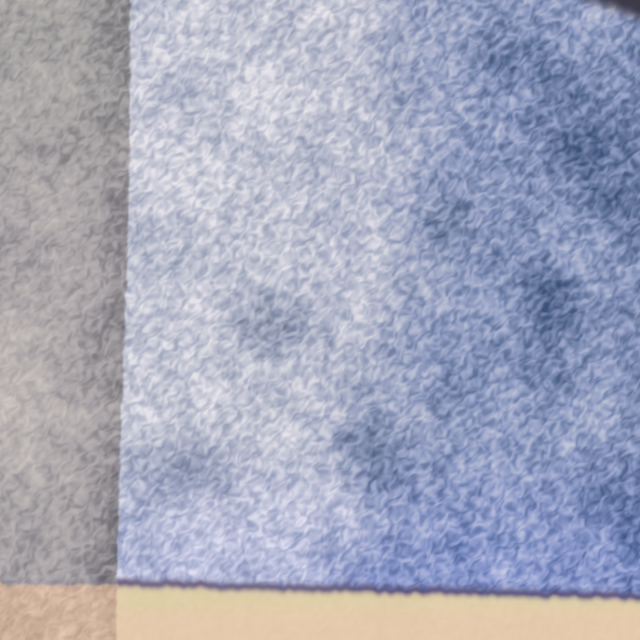
This texture is drawn by a WebGL 2 fragment shader. Its source:

```glsl
#version 300 es
precision highp float;
// Mottled plush carpet, grey strip on the left, blue nap on the right, pale floor below.

#define CLOUD_FREQ 8.0
#define CLOUD_AMOUNT 0.25
#define CLUMP_FREQ 30.0
#define CLUMP_AMOUNT 0.19
#define TUFT_FREQ 68.0
#define TUFT_AMOUNT 0.17
#define FIBRE_FREQ 120.0
#define FIBRE_AMOUNT 0.13
#define CRISPNESS 3.2
#define CURL 0.006
#define SEAM_SOFTNESS 0.003
#define EDGE_SOFTNESS 0.003

uniform vec2 u_resolution;
out vec4 fragColor;

// Soft patches of nap: centre x, centre y, radius, change of tone.
const vec4 PATCHES[12] = vec4[12](
    vec4(0.43, 0.49, 0.075, -0.36), vec4(0.57, 0.29, 0.070, -0.30),
    vec4(0.92, 0.78, 0.070, -0.34), vec4(0.99, 0.69, 0.060, -0.26),
    vec4(0.69, 0.64, 0.065, -0.22), vec4(0.87, 0.53, 0.050, -0.25),
    vec4(0.77, 0.91, 0.060, -0.22), vec4(0.28, 0.27, 0.065, -0.36),
    vec4(1.00, 0.20, 0.060, -0.24), vec4(0.70, 0.36, 0.070, -0.12),
    vec4(0.80, 0.22, 0.090, 0.16), vec4(0.51, 0.55, 0.075, 0.10));

vec2 hashGradient(vec2 cell) {
    vec3 p = fract(cell.xyx * vec3(0.1031, 0.1030, 0.0973));
    p += dot(p, p.yzx + 33.33);
    float angle = 6.2832 * fract((p.x + p.y) * p.z);
    return vec2(cos(angle), sin(angle));
}

float gradientNoise(vec2 p) {
    vec2 i = floor(p), f = p - i;
    vec2 w = f * f * f * (f * (f * 6.0 - 15.0) + 10.0);
    float a = dot(hashGradient(i), f);
    float b = dot(hashGradient(i + vec2(1, 0)), f - vec2(1, 0));
    float c = dot(hashGradient(i + vec2(0, 1)), f - vec2(0, 1));
    float d = dot(hashGradient(i + vec2(1, 1)), f - vec2(1, 1));
    return mix(mix(a, b, w.x), mix(c, d, w.x), w.y);
}

float fbm(vec2 p) {
    float sum = 0.0, gain = 1.0;
    for (int i = 0; i < 4; i++) {
        sum += gain * gradientNoise(p);
        p = mat2(0.8, 0.6, -0.6, 0.8) * p * 2.03 + 17.3;
        gain *= 0.55;
    }
    return sum;
}

// Crisp short strokes: two leanings, blended by a slow mask.
float strokes(vec2 p, float freq) {
    vec2 falling = mat2(0.64, 0.77, -0.77, 0.64) * p * freq;
    vec2 rising = mat2(0.50, -0.87, 0.87, 0.50) * p * freq;
    float mask = smoothstep(-0.05, 0.30, gradientNoise(p * 16.0 + 9.0));
    float n = mix(gradientNoise(falling * vec2(1.2, 0.75)),
                  gradientNoise(rising * vec2(0.75, 1.2) + 31.0), mask);
    return tanh(CRISPNESS * n);
}

float carpetTexture(vec2 p) {
    vec2 curled = p + CURL * vec2(gradientNoise(p * 55.0), gradientNoise(p * 55.0 + 41.0));
    return CLOUD_AMOUNT * fbm(p * CLOUD_FREQ + 3.7)
         + CLUMP_AMOUNT * gradientNoise(curled * CLUMP_FREQ)
         + TUFT_AMOUNT * strokes(curled, TUFT_FREQ)
         + FIBRE_AMOUNT * strokes(curled + 2.0, FIBRE_FREQ);
}

vec3 ramp(vec3 dark, vec3 middle, vec3 light, float t) {
    return t < 0.5 ? mix(dark, middle, max(t, -0.1) * 2.0)
                   : mix(middle, light, min(t, 1.15) * 2.0 - 1.0);
}

vec3 blueCarpet(vec2 p, float nap) {
    float shade = smoothstep(0.40, 0.78, p.x + 0.10 * (0.5 - p.y) + 0.08 * fbm(p * 4.0));
    float tone = mix(0.87, 0.46, shade) + nap;
    for (int i = 0; i < 12; i++) {
        vec2 d = (p - PATCHES[i].xy) / PATCHES[i].z;
        tone += PATCHES[i].w * exp(-dot(d, d));
    }
    vec3 dark = mix(vec3(0.35, 0.39, 0.49), vec3(0.29, 0.37, 0.52), shade);
    vec3 middle = mix(vec3(0.60, 0.63, 0.72), vec3(0.56, 0.61, 0.76), shade);
    vec3 color = ramp(dark, middle, vec3(0.83, 0.83, 0.87), tone);
    float low = 1.0 - smoothstep(0.08, 0.36, p.y);
    return color + low * vec3(-0.035, -0.025, 0.035);
}

vec3 greyCarpet(vec2 p, float nap) {
    float tone = 0.54 + 0.75 * nap - 0.20 * smoothstep(0.10, 0.19, p.x);
    vec2 warm = (p - vec2(0.03, 0.38)) / vec2(0.09, 0.12);
    tone += 0.20 * exp(-dot(warm, warm)) - 0.14 * (1.0 - smoothstep(0.10, 0.27, p.y));
    vec3 color = ramp(vec3(0.42, 0.41, 0.44), vec3(0.66, 0.64, 0.65), vec3(0.81, 0.78, 0.76), tone);
    return color + vec3(-0.02, -0.01, -0.02) * smoothstep(0.6, 1.0, p.y);
}

void main() {
    vec2 p = gl_FragCoord.xy / u_resolution;
    float nap = carpetTexture(p);
    float fray = gradientNoise(vec2(p.x * 75.0, 3.5));
    float seamX = mix(0.182, 0.203, smoothstep(0.0, 0.85, p.y)) + 0.004 * gradientNoise(p * 55.0);
    float right = smoothstep(-SEAM_SOFTNESS, SEAM_SOFTNESS, p.x - seamX);

    // Carpet on both sides of the seam, with a dark top right corner.
    vec3 carpet = mix(greyCarpet(p, nap), blueCarpet(p, nap), right);
    float corner = smoothstep(-0.012, 0.020, p.y - 1.0 + 0.35 * (p.x - 0.91) - 0.004 * fray);
    carpet = mix(carpet, vec3(0.24, 0.23, 0.29), corner * smoothstep(0.88, 0.92, p.x));

    // Floor: rough tan at left, smooth cream at right.
    vec3 roughTan = vec3(0.80, 0.69, 0.60) + 0.20 * nap;
    vec3 cream = mix(vec3(0.90, 0.79, 0.68), vec3(0.87, 0.81, 0.66), smoothstep(0.02, 0.07, p.y));
    vec3 floorColor = mix(roughTan, cream + 0.03 * nap, right);

    // Frayed lower edge with a thin violet shadow on the right.
    float edgeY = mix(0.087, 0.087 - 0.026 * (p.x - 0.18), right) + 0.005 * fray;
    float above = p.y - edgeY;
    vec3 color = mix(floorColor, carpet, smoothstep(-EDGE_SOFTNESS, EDGE_SOFTNESS, above));
    float shadow = exp(-pow((above - 0.002) / 0.007, 2.0)) * mix(0.10, 0.70 + 0.3 * nap, right);
    color = mix(color, vec3(0.33, 0.28, 0.40), shadow);
    fragColor = vec4(clamp(color, 0.0, 1.0), 1.0);
}
```
